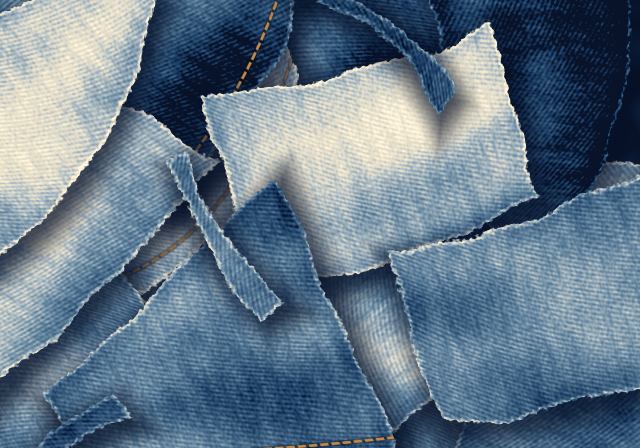
A WebGL 2 fragment shader for this texture:

```glsl
#version 300 es
precision highp float;

#define SCRAPS 20
#define STRIPS 3
#define TWILL_LINES 105.0
#define TWILL_DEPTH 0.085
#define GRAIN_DEPTH 0.17
#define FADE_DEPTH 0.42
#define FOLD_DEPTH 0.30
#define FRAY 0.007
#define SHADOW_REACH 0.065
#define SHADOW_DEPTH 0.72

uniform vec2 u_resolution;
out vec4 fragColor;

vec2 hash22(vec2 p) {
    vec3 h = fract(p.xyx * vec3(0.1031, 0.1030, 0.0973));
    h += dot(h, h.yzx + 33.33);
    return fract((h.xx + h.yz) * h.zy);
}

float cornerSlope(vec2 cell, vec2 offset) {
    float angle = 6.2832 * hash22(cell).x;
    return dot(vec2(cos(angle), sin(angle)), offset);
}

float gradientNoise(vec2 p) {
    vec2 c = floor(p), f = p - c;
    vec2 u = f * f * f * (f * (f * 6.0 - 15.0) + 10.0);
    vec2 e = vec2(1.0, 0.0);
    float low = mix(cornerSlope(c, f), cornerSlope(c + e, f - e), u.x);
    float high = mix(cornerSlope(c + e.yx, f - e.yx), cornerSlope(c + 1.0, f - 1.0), u.x);
    return mix(low, high, u.y);
}

// Indigo ramp: stops follow the cumulative share of each tone
vec3 denimColor(float tone) {
    const vec3 dyes[6] = vec3[6](
        vec3(0.03, 0.07, 0.16), vec3(0.08, 0.21, 0.36), vec3(0.22, 0.36, 0.49),
        vec3(0.40, 0.53, 0.63), vec3(0.62, 0.69, 0.73), vec3(0.85, 0.86, 0.84));
    const float stops[6] = float[6](0.04, 0.15, 0.34, 0.54, 0.71, 0.90);
    vec3 color = dyes[0];
    for (int k = 1; k < 6; k++)
        color = mix(color, dyes[k], clamp((tone - stops[k - 1]) / (stops[k] - stops[k - 1]), 0.0, 1.0));
    return color * (1.0 + 0.12 * smoothstep(0.9, 1.15, tone));
}

// Half height of a tapered scrap at position x along it
float halfHeight(float x, vec2 size, float taper) {
    return size.y * (1.0 + taper * clamp(x / size.x, -1.0, 1.0));
}

float scrapDistance(vec2 q, vec2 size, float taper) {
    return max(abs(q.x) - size.x, abs(q.y) - halfHeight(q.x, size, taper));
}

// Cloth tone: worn fades, folds, crinkles, twill ribs and yarn grain
float clothTone(vec2 q, float wash, vec2 seed) {
    float fade = gradientNoise(q * 3.2 + seed);
    float fold = gradientNoise(q * vec2(2.0, 7.5) + seed.yx);
    float crinkle = gradientNoise(q * vec2(30.0, 11.0) + 2.0 * seed);
    float grain = gradientNoise(q * vec2(150.0, 95.0) + seed);
    float slub = gradientNoise(q * vec2(70.0, 16.0) - seed);
    float rib = sin(6.2832 * TWILL_LINES * (0.5 * q.x + 0.87 * q.y + 0.012 * fold));
    return 0.14 + 0.78 * wash + FADE_DEPTH * fade + FOLD_DEPTH * fold + 0.12 * crinkle
         + TWILL_DEPTH * rib * (0.75 + slub) + GRAIN_DEPTH * grain + 0.08 * slub;
}

void main() {
    float pixel = 1.0 / u_resolution.y;
    float aspect = u_resolution.x * pixel;
    vec2 p = gl_FragCoord.xy * pixel;
    vec3 color = denimColor(0.06 + 0.12 * gradientNoise(p * 14.0));

    // Stack the scraps from bottom to top, narrow strips last
    for (int i = 0; i < SCRAPS + STRIPS; i++) {
        float n = float(i);
        bool isStrip = i >= SCRAPS;
        vec2 shape = hash22(vec2(n, 7.0)), look = hash22(vec2(n, 31.0));
        vec2 seed = 40.0 * hash22(vec2(n, 53.0));

        vec2 center = (fract(0.5 + n * vec2(0.7549, 0.5698)) * 1.1 - 0.05) * vec2(aspect, 1.0);
        vec2 size = isStrip ? vec2(0.20, 0.026) : vec2(0.26, 0.18) + vec2(0.14, 0.09) * shape;
        float taper = isStrip ? 0.25 : 1.3 * (look.x - 0.5);
        float bend = 2.4 * (shape.y - 0.5);
        float angle = 2.6 * (shape.x - 0.5) + 0.25;
        mat2 turn = mat2(cos(angle), -sin(angle), sin(angle), cos(angle));
        vec2 q = turn * (p - center);
        q.y += bend * q.x * q.x;

        // Soft shadow on the cloth below
        float shadowEdge = scrapDistance(q - turn * vec2(0.012, -0.02), size, taper);
        if (shadowEdge > 0.15) continue;
        float shadow = SHADOW_DEPTH * (1.0 - smoothstep(-0.02, SHADOW_REACH, shadowEdge));
        color = mix(color, vec3(0.02, 0.06, 0.15), shadow);

        // Ragged outline
        float edge = scrapDistance(q, size, taper) + 0.028 * gradientNoise(q * 7.0 + seed)
                   + FRAY * gradientNoise(q * 75.0 + seed) + 0.5 * FRAY * gradientNoise(q * 170.0);
        float cover = 1.0 - smoothstep(-pixel, pixel, edge);
        if (cover <= 0.0) continue;

        // Washed cloth with a pale frayed rim
        float tone = clothTone(q, fract(0.55 * n), seed);
        float rim = 1.0 - smoothstep(0.002, 0.011, -edge);
        tone += rim * (0.2 + 0.4 * gradientNoise(q * 120.0 + seed));
        tone -= 0.10 * (1.0 - smoothstep(0.01, 0.06, -edge)) * (1.0 - rim);
        vec3 cloth = denimColor(tone);
        cloth *= mix(vec3(1.0), vec3(0.72, 1.03, 1.14), 0.8 * smoothstep(0.72, 0.9, look.y));
        cloth *= mix(vec3(1.0), vec3(1.05, 1.0, 0.92), smoothstep(0.75, 1.0, tone));

        // Dashed hem stitching on some scraps
        if (i % 4 == 1 && !isStrip) {
            float hem = q.y + halfHeight(q.x, size, taper) - 0.045;
            float row = 1.0 - smoothstep(0.0015, 0.0015 + 1.5 * pixel, abs(hem));
            float dash = smoothstep(0.12, 0.25, abs(fract(q.x * 42.0) - 0.5) + 0.05);
            cloth *= 1.0 - 0.35 * (1.0 - smoothstep(0.003, 0.009, abs(hem)));
            cloth = mix(cloth, vec3(0.76, 0.53, 0.29), row * dash);
        }
        color = mix(color, cloth, cover);
    }
    fragColor = vec4(clamp(color, 0.0, 1.0), 1.0);
}
```
